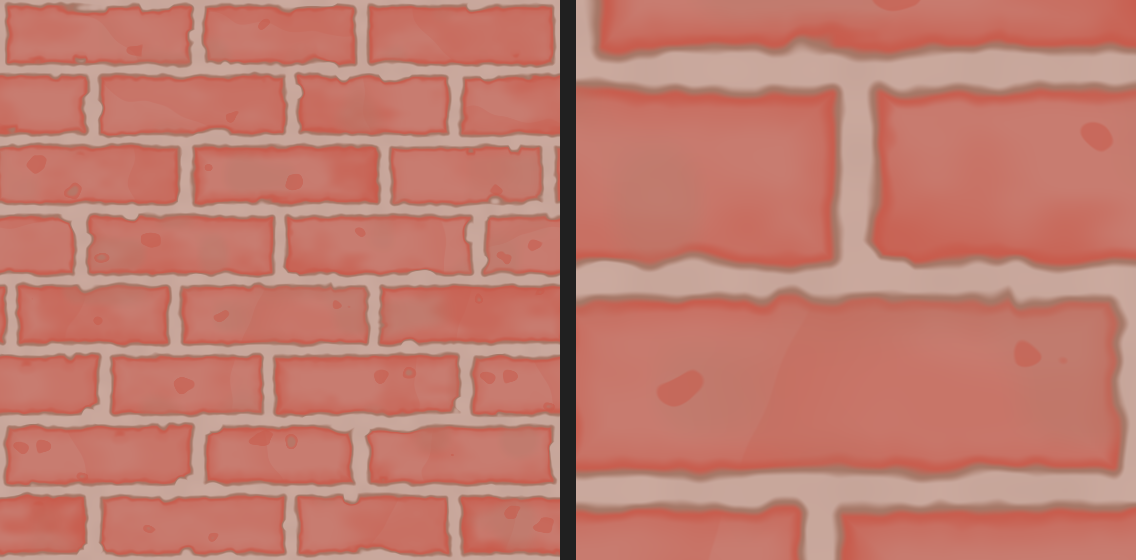
Left: the whole. Right: its middle third, enlarged.
Reproduce this texture procedurally as a WebGL 1 fragment shader.

```glsl
precision highp float;
// Weathered red brick wall: eight staggered courses of three hand-painted bricks in pale mortar.
uniform vec2 u_resolution;

const float COURSES = 8.0;
const float STAGGER = 1.0 / 6.0;
const float LONG_BRICK = 0.354;
const float SHORT_BRICK = 0.292;
const vec2 HALF_GAP = vec2(0.0105, 0.0095);

const vec3 MORTAR = vec3(0.785, 0.655, 0.61);
const vec3 RIM_BROWN = vec3(0.65, 0.47, 0.405);
const vec3 FACE = vec3(0.785, 0.485, 0.438);
const vec3 DEEP_RED = vec3(0.785, 0.355, 0.295);
const vec3 DUST = vec3(0.70, 0.48, 0.42);

float hash(vec2 p) {
  return fract(sin(dot(p, vec2(127.1, 311.7))) * 43758.5453);
}

float noise(vec2 p) {
  vec2 i = floor(p);
  vec2 f = fract(p);
  f *= f * (3.0 - 2.0 * f);
  return mix(mix(hash(i), hash(i + vec2(1.0, 0.0)), f.x),
             mix(hash(i + vec2(0.0, 1.0)), hash(i + vec2(1.0, 1.0)), f.x), f.y);
}

float fbm(vec2 p) {
  return 0.6 * noise(p) + 0.28 * noise(p * 2.1 + 7.3) + 0.12 * noise(p * 4.3 + 3.1);
}

float roundedBox(vec2 p, vec2 halfSize, float radius) {
  vec2 q = abs(p) - halfSize + radius;
  return length(max(q, 0.0)) + min(max(q.x, q.y), 0.0) - radius;
}

// Distance to a brick outline with slanted sides, ripples and broken notches.
float brickDistance(vec2 p, vec2 halfSize, float seed) {
  p.x += p.y * (hash(vec2(seed, 1.0)) - 0.5) * 0.09;
  p.y += p.x * (hash(vec2(seed, 2.0)) - 0.5) * 0.02;
  vec2 shift = vec2(seed, seed * 1.7);
  float ripple = (noise(p * 34.0 + shift) - 0.5) * 0.007
               + (noise(p * 85.0 + shift) - 0.5) * 0.004;
  float notch = smoothstep(0.74, 0.92, noise(p * 26.0 + shift + 40.0)) * 0.009;
  return roundedBox(p, halfSize, 0.005) + ripple + notch;
}

// Faint broken plane: sharp on one side of a wavy line, fading on the other.
float facet(vec2 p, vec2 halfSize, float seed) {
  float angle = hash(vec2(seed, 3.0)) * 6.2832;
  vec2 origin = (vec2(hash(vec2(seed, 4.0)), hash(vec2(seed, 5.0))) - 0.5) * halfSize * 1.4;
  float side = dot(p - origin, vec2(cos(angle), sin(angle)));
  side += (noise(p * 22.0 + seed) - 0.5) * 0.024;
  return smoothstep(-0.0012, 0.0012, side) * (1.0 - smoothstep(0.0, 0.07, side));
}

// Depth inside an irregular chip; positive within it.
float chipDepth(vec2 p, vec2 halfSize, float seed) {
  vec2 center = (vec2(hash(vec2(seed, 6.0)), hash(vec2(seed, 7.0))) * 2.0 - 1.0) * halfSize * 0.85;
  float radius = mix(0.006, 0.017, hash(vec2(seed, 8.0)));
  float warp = (noise(p * 65.0 + seed) - 0.5) * 0.018;
  return radius - length((p - center) * vec2(1.0, 1.25)) + warp;
}

vec3 brickFace(vec2 p, vec2 halfSize, float depth, float seed) {
  // Soft stains and a shaded bevel, stronger on some bricks than others.
  float stainAmount = mix(0.25, 1.0, pow(hash(vec2(seed, 9.0)), 1.5));
  float stain = smoothstep(0.38, 0.78, fbm(p * vec2(9.0, 13.0) + seed)) * stainAmount;
  float bevelWidth = mix(0.018, 0.038, hash(vec2(seed, 10.0)));
  float bevel = 1.0 - smoothstep(0.004, bevelWidth, depth);
  bevel *= mix(0.12, 0.55, hash(vec2(seed, 11.0)));
  float outline = (1.0 - smoothstep(0.005, 0.012, depth)) * 0.85;
  float crack = facet(p, halfSize, seed) * 0.22 * step(0.3, hash(vec2(seed, 12.0)));
  float red = 1.0 - (1.0 - stain * 0.8) * (1.0 - bevel) * (1.0 - outline) * (1.0 - crack);
  vec3 color = mix(FACE, DEEP_RED, red);

  // Dull patches of dust.
  float dust = smoothstep(0.55, 0.85, noise(p * 13.0 + seed + 60.0));
  color = mix(color, DUST, dust * 0.35);

  // Scattered chips, a few with a dusty core.
  for (int i = 0; i < 3; i++) {
    float chipSeed = seed + float(i) * 13.7 + 5.0;
    float present = step(0.55, hash(vec2(chipSeed, 13.0)));
    float chip = chipDepth(p, halfSize, chipSeed);
    color = mix(color, DEEP_RED, smoothstep(-0.001, 0.0015, chip) * present * 0.55);
    float core = smoothstep(0.004, 0.012, chip) * step(0.8, hash(vec2(chipSeed, 14.0)));
    color = mix(color, DUST, core * present * 0.8);
  }
  return color;
}

void main() {
  vec2 uv = gl_FragCoord.xy / u_resolution;

  // Courses count down from the top; each holds long, short and long bricks.
  float course = floor((1.0 - uv.y) * COURSES);
  float x = fract(uv.x - course * STAGGER);
  float column = step(LONG_BRICK, x) + step(LONG_BRICK + SHORT_BRICK, x);
  float width = mix(LONG_BRICK, SHORT_BRICK, 1.0 - abs(column - 1.0));
  float centerX = 0.5 + (column - 1.0) * 0.5 * (LONG_BRICK + SHORT_BRICK);
  float centerY = 1.0 - (course + 0.5) / COURSES;
  vec2 p = vec2(x - centerX, uv.y - centerY);
  vec2 halfSize = 0.5 * vec2(width, 1.0 / COURSES) - HALF_GAP;
  float seed = hash(vec2(column + 1.0, course + 3.0)) * 90.0;

  // Mortar, brown rim, then the brick face.
  float depth = -brickDistance(p, halfSize, seed);
  vec3 color = MORTAR + (noise(uv * 40.0) - 0.5) * 0.02;
  color = mix(color, RIM_BROWN, smoothstep(-0.0035, 0.0015, depth));
  color = mix(color, brickFace(p, halfSize, depth, seed), smoothstep(0.001, 0.0055, depth));
  gl_FragColor = vec4(color, 1.0);
}
```
